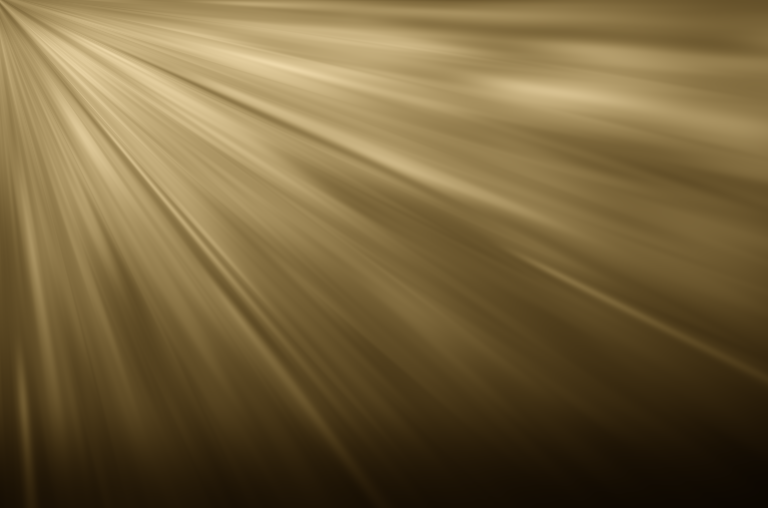
Give the GLSL for this background, as a WebGL 2 fragment shader.

```glsl
#version 300 es
precision highp float;
// Golden light rays fanning out from the upper left corner into a dark floor.

#define SOURCE vec2(-0.020, -0.016)
#define BRIGHTNESS 0.80
#define FLOOR_DEPTH 0.84
#define RAY_CONTRAST 0.50
#define RAY_FREQUENCY 8.0
#define RAY_OCTAVES 4
#define PATCH_FREQUENCY 4.5
#define BEAM_LENGTH 0.9
#define CORE_GLOW 0.20
#define TINT vec3(1.0, 0.92, 0.75)
#define TONE_CURVE vec3(1.0, 1.15, 1.65)

uniform vec2 u_resolution;
out vec4 fragColor;

// Each beam: angle below horizontal, angular width, start radius, strength
const int LIGHT_COUNT = 12;
const vec4 LIGHT_BEAMS[LIGHT_COUNT] = vec4[](
    vec4(0.045, 0.012, 0.35, 0.18), vec4(0.178, 0.020, 0.90, 0.18),
    vec4(0.235, 0.030, 0.12, 0.08), vec4(0.392, 0.017, 0.35, 0.20),
    vec4(0.462, 0.006, 1.08, 0.32), vec4(0.640, 0.090, 0.30, 0.04),
    vec4(0.843, 0.008, 0.22, 0.14), vec4(0.872, 0.009, 0.22, 0.28),
    vec4(0.918, 0.012, 0.65, 0.32), vec4(1.250, 0.030, 0.30, 0.08),
    vec4(1.415, 0.022, 0.25, 0.20), vec4(1.491, 0.013, 0.66, 0.60));

const int SHADE_COUNT = 8;
const vec4 SHADE_BEAMS[SHADE_COUNT] = vec4[](
    vec4(0.012, 0.010, 0.50, -0.24), vec4(0.073, 0.018, 0.70, -0.20),
    vec4(0.260, 0.038, 0.85, -0.16), vec4(0.424, 0.011, 0.15, -0.17),
    vec4(0.530, 0.045, 0.70, -0.06), vec4(0.900, 0.014, 0.15, -0.14),
    vec4(1.150, 0.050, 0.50, -0.10), vec4(1.520, 0.035, 0.00, -0.15));

float hash(vec2 p) {
    return fract(sin(dot(p, vec2(127.1, 311.7))) * 43758.5453);
}

float noise(vec2 p) {
    vec2 i = floor(p), f = fract(p);
    f = f * f * (3.0 - 2.0 * f);
    return mix(mix(hash(i), hash(i + vec2(1, 0)), f.x),
               mix(hash(i + vec2(0, 1)), hash(i + vec2(1, 1)), f.x), f.y);
}

// Short streaks: noise that is fine across the angle and stretched along the radius
float streaks(float angle, float radius) {
    float sum = 0.0, weight = 0.36, frequency = RAY_FREQUENCY;
    for (int i = 0; i < RAY_OCTAVES; i++) {
        float fade = smoothstep(0.0, 0.005 * frequency, radius);
        float shift = 7.3 * float(i) + 1.7 * noise(vec2(angle * frequency, 40.0));
        vec2 cell = vec2(angle * frequency, radius * PATCH_FREQUENCY + shift);
        sum += weight * fade * (noise(cell) - 0.5);
        weight *= 0.85;
        frequency *= 2.0;
    }
    return sum;
}

// Soft wedge that fades in at its start and out along its length
float beam(vec4 b, float angle, float radius) {
    float offset = (angle - b.x) / b.y;
    float fadeIn = smoothstep(b.z, b.z + 0.18, radius);
    float fadeOut = 1.0 - smoothstep(b.z + 0.4, b.z + 0.4 + BEAM_LENGTH, radius);
    return b.w * exp(-offset * offset) * fadeIn * fadeOut;
}

// Broad light: strong above, sinking to dark at the bottom and right
float ambient(vec2 p) {
    float depth = exp(-pow(max(p.y, 0.0) / FLOOR_DEPTH, 2.3));
    float side = exp(-p.x * p.x * (0.16 + 0.30 * p.y * p.y * p.y));
    float leftEdge = mix(0.82, 1.0, smoothstep(0.0, 0.18, p.x));
    float topEdge = mix(0.78, 1.0, smoothstep(0.0, 0.10, p.y));
    float bottomEdge = 1.0 - 0.35 * smoothstep(0.78, 1.0, p.y);
    return BRIGHTNESS * depth * side * leftEdge * topEdge * bottomEdge;
}

void main() {
    // Height units, measured down from the upper left corner
    vec2 p = vec2(gl_FragCoord.x, u_resolution.y - gl_FragCoord.y) / u_resolution.y;
    vec2 ray = p - SOURCE;
    float radius = length(ray);
    float angle = atan(ray.y, ray.x);

    // Modulate the broad light with streaks and the main beams
    float rays = 1.0 + RAY_CONTRAST * streaks(angle, radius);
    for (int i = 0; i < LIGHT_COUNT; i++) rays += beam(LIGHT_BEAMS[i], angle, radius);
    for (int i = 0; i < SHADE_COUNT; i++) rays += beam(SHADE_BEAMS[i], angle, radius);
    float light = ambient(p) * rays;

    // Short bright spokes around the source
    float spokes = 0.5 + 0.5 * sin(angle * 17.0 + 2.0);
    light += CORE_GLOW * spokes * exp(-radius * 9.0);

    // Warm tone: shadows turn to deep brown, highlights to pale gold
    vec3 color = TINT * pow(vec3(clamp(light, 0.0, 1.0)), TONE_CURVE);
    fragColor = vec4(color, 1.0);
}
```
